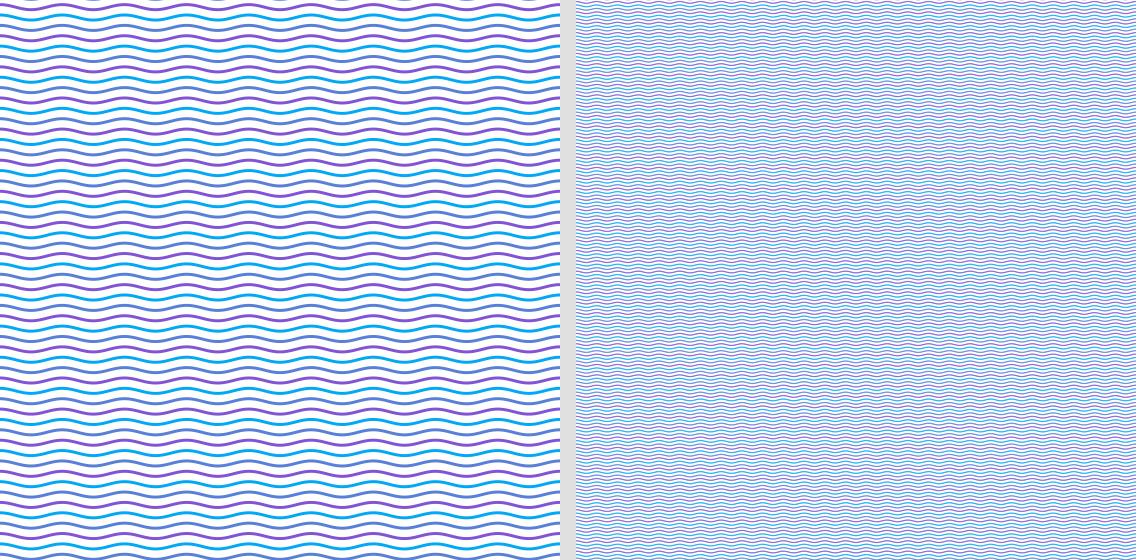
Left: one tile. Right: repeated 3 by 3.
This pattern is drawn by a Shadertoy shader. Its source:

```glsl
// Thin horizontal wavy lines in repeating purple, sky blue and slate blue on white.

const float TAU = 6.2831853;
const float WAVES = 9.0;         // wave periods across
const float LINES = 54.0;        // lines down, a multiple of three
const float AMPLITUDE = 0.0045;  // wave height from its middle
const float LINE_WIDTH = 0.0053;
const float FIRST_LINE = 0.69;   // first line below the top, in line spacings

const vec3 WHITE = vec3(1.0);
const vec3 PURPLE = vec3(0.50, 0.33, 0.83);
const vec3 SKY = vec3(0.01, 0.66, 0.96);
const vec3 SLATE = vec3(0.34, 0.50, 0.84);

// Colour of a line, cycling from the top down
vec3 lineColor(float row) {
    float k = mod(row, 3.0);
    return k < 0.5 ? PURPLE : k < 1.5 ? SKY : SLATE;
}

// Signed distance to the nearest wavy line; also gives its row
float waveLines(vec2 uv, float waves, float lines, float amplitude, float width, out float row) {
    float phase = TAU * waves * uv.x;
    float slope = amplitude * TAU * waves * sin(phase);
    float v = (1.0 - uv.y + amplitude * cos(phase)) * lines - FIRST_LINE + 0.5;
    row = floor(v);
    float vertical = abs(fract(v) - 0.5) / lines;
    return vertical / sqrt(1.0 + slope * slope) - 0.5 * width;
}

// Coverage of a shape, smoothed over about one pixel
float coverage(float dist, float pixel) {
    return clamp(0.5 - dist / pixel, 0.0, 1.0);
}

void mainImage(out vec4 fragColor, in vec2 fragCoord) {
    vec2 uv = fragCoord / iResolution.xy;
    float row;
    float dist = waveLines(uv, WAVES, LINES, AMPLITUDE, LINE_WIDTH, row);
    float ink = coverage(dist, 1.0 / iResolution.y);
    fragColor = vec4(mix(WHITE, lineColor(row), ink), 1.0);
}
```
